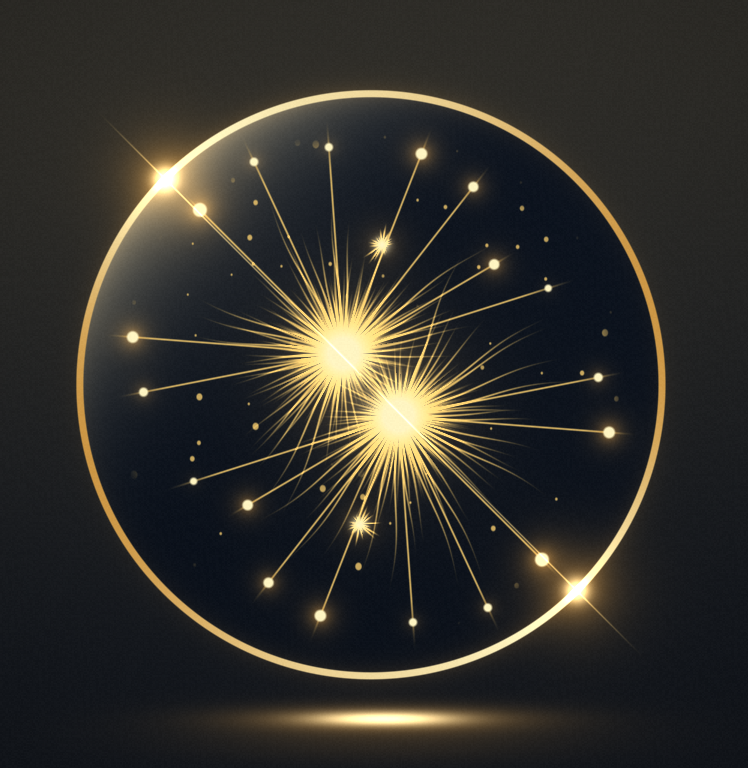
Give the GLSL for this background, as a WebGL 2 fragment shader.

```glsl
#version 300 es
precision highp float;

uniform vec2 u_resolution;
out vec4 fragColor;

const float TAU = 6.2831853;
const vec3 WALL_TOP = vec3(0.195, 0.188, 0.168);
const vec3 WALL_BOTTOM = vec3(0.075, 0.090, 0.115);
const vec3 NAVY = vec3(0.045, 0.070, 0.110);
const vec3 HAZE = vec3(0.60, 0.54, 0.40);
const vec3 BRONZE = vec3(0.80, 0.59, 0.27);
const vec3 GOLD = vec3(0.95, 0.79, 0.43);
const vec3 AMBER = vec3(1.00, 0.68, 0.24);
const vec3 PALE = vec3(1.00, 0.96, 0.76);

const vec2 CENTER = vec2(-0.004, -0.001);
const vec2 DIAGONAL = vec2(-0.7071, 0.7071);
const float RING_RADIUS = 0.379;
const float RING_HALF_WIDTH = 0.0046;
const vec2 BURST = vec2(-0.036, 0.041);
const vec2 MINI_BURST = vec2(0.0145, 0.182);
const vec2 FLOOR_LIGHT = vec2(0.014, -0.436);
const float SPARK_CELL = 0.042;
const float SPARK_CHANCE = 0.34;
const float GRAIN = 0.018;

// Main spokes of one burst: angle in degrees, reach, orb radius
const int SPOKE_COUNT = 9;
const vec3 SPOKES[SPOKE_COUNT] = vec3[](
    vec3(17.6, 0.280, 0.0055), vec3(30.5, 0.228, 0.0080), vec3(52.0, 0.275, 0.0078),
    vec3(68.6, 0.279, 0.0088), vec3(94.0, 0.269, 0.0062), vec3(115.0, 0.275, 0.0064),
    vec3(135.0, 0.264, 0.0105), vec3(175.6, 0.275, 0.0088), vec3(191.0, 0.265, 0.0068));

float hash(vec2 p) {
    return fract(sin(dot(p, vec2(127.1, 311.7))) * 43758.5453);
}

float disk(float dist, float radius, float px) {
    return 1.0 - smoothstep(radius - px, radius + px, dist);
}

// Thin radial streaks of random length, shorter towards the twin burst
float rayFan(vec2 d, float count, float reach, float seed, float px) {
    float r = length(d);
    float turn = atan(d.y, d.x) / TAU + 0.5 + 0.004 * sin(r * 28.0 + seed);
    float cell = fract(turn) * count;
    float id = floor(cell);
    float shift = (hash(vec2(id, seed + 3.0)) - 0.5) * 0.65;
    float dist = abs(fract(cell) - 0.5 - shift) * TAU / count * r;
    float facing = dot(d / max(r, 1e-4), -DIAGONAL);
    float len = reach * mix(0.38, 1.0, hash(vec2(id, seed)));
    len *= mix(1.0, 0.5, smoothstep(0.3, 0.9, facing));
    float width = mix(0.0017, 0.0006, clamp(r / len, 0.0, 1.0));
    return disk(dist, width, px) * (1.0 - smoothstep(len * 0.45, len, r));
}

// x: gold streaks, y: pale cores, z: amber glow
vec3 spokes(vec2 d, float px) {
    vec3 light = vec3(0.0);
    for (int i = 0; i < SPOKE_COUNT; i++) {
        float angle = radians(SPOKES[i].x), reach = SPOKES[i].y, size = SPOKES[i].z;
        vec2 dir = vec2(cos(angle), sin(angle));
        float along = dot(d, dir);
        float across = abs(dot(d, vec2(-dir.y, dir.x)));
        float tip = reach * 1.14;
        float extent = step(0.0, along) * (1.0 - smoothstep(reach * 0.85, tip, along));
        float orb = length(d - dir * reach);
        light.x += 0.85 * disk(across, 0.0012, px) * extent;
        light.y += disk(orb, size * 0.85, px * 1.5);
        light.z += exp(-orb / (size * 1.25)) * smoothstep(0.004, 0.010, size) * 1.1;
    }
    return light;
}

// Small scattered embers, one candidate per grid cell
float embers(vec2 q, float px) {
    vec2 id = floor(q / SPARK_CELL);
    vec2 offset = vec2(hash(id + 5.3), hash(id + 19.7)) * 0.6 + 0.2;
    float dist = length((q - (id + offset) * SPARK_CELL) * vec2(1.0, 0.85));
    float size = mix(0.0012, 0.0046, pow(hash(id + 41.1), 2.0));
    float zone = smoothstep(0.10, 0.16, length(q)) * (1.0 - smoothstep(0.29, 0.34, length(q)));
    return disk(dist, size, px) * step(hash(id), SPARK_CHANCE) * zone;
}

void main() {
    vec2 p = (gl_FragCoord.xy - 0.5 * u_resolution) / u_resolution.y;
    float px = 1.0 / u_resolution.y;
    vec2 q = p - CENTER;
    float r = length(q);
    vec2 normal = q / max(r, 1e-4);
    float lean = dot(normal, DIAGONAL);

    // Wall and dark disc with haze at its upper left
    vec3 color = mix(WALL_BOTTOM, WALL_TOP, smoothstep(-0.5, 0.5, p.y - 0.08 * p.x));
    color *= 1.0 - 0.35 * dot(p, p);
    float haze = pow(max(lean, 0.0), 3.0) * exp(-max(RING_RADIUS - r, 0.0) / 0.075);
    vec3 inside = NAVY * (1.0 + 0.25 * q.y) + HAZE * haze * 0.8;
    color = mix(color, inside, disk(r, RING_RADIUS, px));

    // Twin bursts, mirrored through the centre
    vec3 light = vec3(0.0);
    for (int i = 0; i < 2; i++) {
        float side = 1.0 - 2.0 * float(i);
        vec2 s = q * side;
        vec2 d = s - BURST;
        float seed = 7.0 + 31.0 * float(i);
        float core = length(d);
        light += spokes(d, px);
        light.x += 0.80 * rayFan(d, 44.0, 0.25, seed, px);
        light.x += 0.70 * rayFan(d, 67.0, 0.18, seed + 9.0, px);
        light.x += 0.60 * rayFan(d, 95.0, 0.13, seed + 17.0, px);
        light.y += 1.3 * exp(-core * core / 0.0009) + 0.25 * exp(-core / 0.035);
        light.z += 0.42 * exp(-core / 0.050);
        vec2 m = s - MINI_BURST;
        light.x += rayFan(m, 19.0, 0.034, seed + 23.0, px);
        light.y += exp(-dot(m, m) / 0.00009);
        light.z += 0.5 * exp(-length(m) / 0.015);
    }
    light.x += 0.8 * embers(q, px);
    color = mix(color, GOLD, clamp(light.x, 0.0, 1.0));
    color += AMBER * light.z * 0.7;
    color = mix(color, PALE, clamp(light.y, 0.0, 1.0));

    // Gold ring
    float shine = clamp(0.65 * pow(normal.y, 4.0) + 0.8 * pow(lean, 8.0), 0.0, 1.0);
    vec3 ringColor = mix(BRONZE, PALE, shine);
    float edge = abs(r - RING_RADIUS);
    color += AMBER * 0.12 * exp(-edge / 0.012) * (0.4 + shine);
    color = mix(color, ringColor, disk(edge, RING_HALF_WIDTH, px));

    // Flares on the ring and the streak running through them
    float along = abs(dot(q, DIAGONAL));
    float across = abs(dot(q, DIAGONAL.yx * vec2(1.0, -1.0)));
    float flare = length(vec2(along - RING_RADIUS, across));
    float streak = disk(across, 0.0009, px) * (1.0 - smoothstep(0.36, 0.51, along));
    color += GOLD * streak * 0.6;
    color += AMBER * 0.75 * exp(-flare / 0.030);
    color += PALE * 0.9 * exp(-flare * flare / 0.00022);

    // Light pooled on the floor
    vec2 f = p - FLOOR_LIGHT;
    float pool = exp(-pow(f.x / 0.085, 2.0) - pow(f.y / 0.0085, 2.0));
    float spread = exp(-pow(f.x / 0.17, 2.0) - pow(f.y / 0.016, 2.0));
    float spill = exp(-pow(f.x / 0.25, 2.0) - pow((f.y + 0.02) / 0.035, 2.0));
    color += PALE * pool * 0.9 + AMBER * (spread * 0.38 + spill * 0.13);

    // Fine grain
    color += GRAIN * (hash(floor(p * 512.0)) - 0.5);
    fragColor = vec4(clamp(color, 0.0, 1.0), 1.0);
}
```
